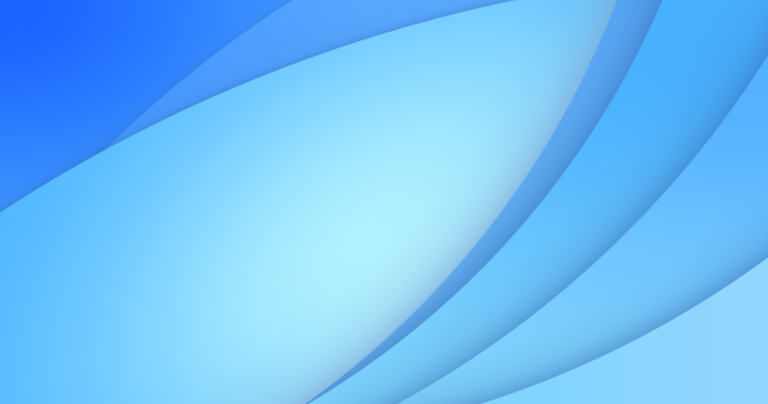
Write a Shadertoy shader that draws this background.

```glsl
// Overlapping curved blue sheets with soft edge shadows and a pale central glow.

#define GLOW_CENTER vec2(0.94, 0.38)
#define GLOW_AXIS vec2(0.80, 0.60)
#define GLOW_SIZE vec2(0.85, 0.53)
#define DEEP_BLUE vec3(0.10, 0.39, 1.00)
#define SKY_BLUE vec3(0.27, 0.69, 1.00)
#define PALE_CYAN vec3(0.70, 0.95, 1.00)
#define SHADOW_BLUE vec3(0.20, 0.42, 0.70)
#define SHADOW_GREY vec3(0.50, 0.64, 0.82)

// Signed distance to the circle whose arc runs from a to b and bulges to the
// left of that direction; positive on the bulging side.
float arcDistance(vec2 p, vec2 a, vec2 b, float bulge) {
    vec2 chord = b - a;
    float len = length(chord);
    vec2 normal = vec2(-chord.y, chord.x) / len;
    float radius = (0.25 * len * len + bulge * bulge) / (2.0 * bulge);
    vec2 center = 0.5 * (a + b) + normal * (bulge - radius);
    return length(p - center) - radius;
}

// Antialiased coverage of the inner side of an edge.
float cover(float d) {
    float pixel = 1.0 / iResolution.y;
    return 1.0 - smoothstep(-pixel, pixel, d);
}

// Lays a sheet over the colour below, darkening towards its edge.
vec3 laySheet(vec3 below, vec3 sheet, float d, vec3 shade, float strength, float width) {
    float shadow = strength * exp(min(d, 0.0) / width);
    return mix(below, mix(sheet, shade, shadow), cover(d));
}

// Elongated radial light of the central sheet.
vec3 centralColor(vec2 p) {
    vec2 rel = p - GLOW_CENTER;
    vec2 across = vec2(-GLOW_AXIS.y, GLOW_AXIS.x);
    vec2 q = vec2(dot(rel, GLOW_AXIS), dot(rel, across)) / GLOW_SIZE;
    return mix(SKY_BLUE, PALE_CYAN, exp(-dot(q, q)));
}

// The two deep sheets in the upper left.
vec3 cornerColor(vec2 p, float fold, float rim) {
    float fade = smoothstep(0.0, 0.75, length((p - vec2(0.0, 1.0)) * vec2(0.85, 1.15)));
    vec3 deep = mix(DEEP_BLUE, vec3(0.25, 0.60, 1.00), fade);
    deep = mix(deep, SHADOW_BLUE, 0.25 * exp(-max(fold, 0.0) / 0.008));
    vec3 light = mix(vec3(0.28, 0.60, 1.00), vec3(0.35, 0.67, 1.00), smoothstep(0.3, 1.1, p.x));
    vec3 col = mix(deep, light, cover(fold));
    col = mix(col, SHADOW_BLUE, 0.14 * exp(-max(rim, 0.0) / 0.035));
    return mix(col, SHADOW_BLUE, 0.35 * exp(-max(rim, 0.0) / 0.006));
}

void mainImage(out vec4 fragColor, in vec2 fragCoord) {
    // Height spans 0 to 1; the layout is 1.896 wide.
    vec2 p = fragCoord / iResolution.xy * vec2(1.896, 1.0);

    // Edges of the sheets
    float fold = arcDistance(p, vec2(0.259, 0.630), vec2(0.721, 1.0), 0.015);
    float rim = arcDistance(p, vec2(0.0, 0.474), vec2(1.272, 1.0), 0.065);
    float central = arcDistance(p, vec2(1.523, 1.0), vec2(0.753, 0.0), 0.094);
    float ribbon = arcDistance(p, vec2(1.635, 1.0), vec2(0.760, 0.0), 0.1065);
    float middle = arcDistance(p, vec2(1.896, 0.864), vec2(0.980, 0.0), 0.081);
    float outer = arcDistance(p, vec2(1.896, 0.363), vec2(1.185, 0.0), 0.033);

    // Sheet colours, paler towards the bottom
    vec3 base = mix(vec3(0.50, 0.83, 1.00), vec3(0.57, 0.84, 1.00), smoothstep(1.2, 1.9, p.x));
    vec3 outerColor = mix(vec3(0.51, 0.84, 1.00), vec3(0.33, 0.69, 1.00), smoothstep(0.0, 0.85, p.y));
    vec3 middleColor = mix(vec3(0.50, 0.84, 1.00), vec3(0.28, 0.69, 1.00), smoothstep(0.0, 0.90, p.y));
    vec3 ribbonColor = mix(vec3(0.44, 0.75, 0.98), vec3(0.35, 0.66, 0.97), p.y);

    // Stack from the lower right towards the center
    vec3 col = base;
    col = laySheet(col, outerColor, outer, SHADOW_BLUE, 0.50, 0.045);
    col = laySheet(col, middleColor, middle, SHADOW_BLUE, 0.50, 0.050);
    col = laySheet(col, ribbonColor, ribbon, SHADOW_BLUE, 0.50, 0.050);
    col = laySheet(col, centralColor(p), central, SHADOW_GREY, 0.60, 0.055);
    col = mix(cornerColor(p, fold, rim), col, cover(rim));

    fragColor = vec4(col, 1.0);
}
```
